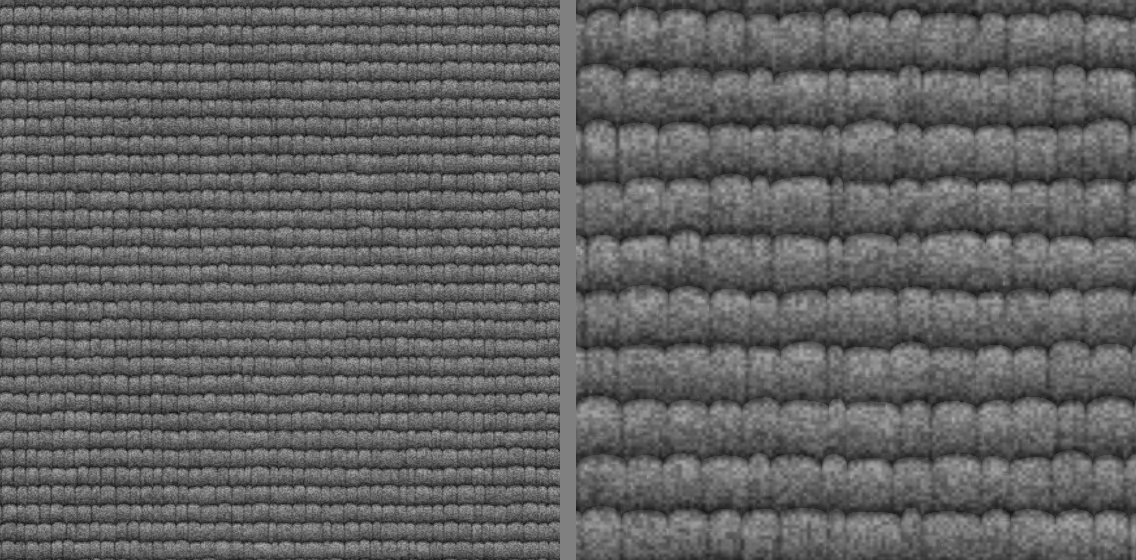
Left, the full canvas; right, a detail of the centre.
This texture is drawn by a Shadertoy shader. Its source:

```glsl
// Grey ribbed rubber mat: horizontal rolls pinched into uneven beads, with a grainy surface.

const float ROWS = 30.4;        // rolls down the canvas
const float FIRST_SEAM = 0.55;  // height of the cut roll at the top, in rows
const float BEADS = 44.0;       // beads across the canvas

float hash(vec2 p) {
    vec3 q = fract(vec3(p.xyx) * 0.1031);
    q += dot(q, q.yzx + 33.33);
    return fract((q.x + q.y) * q.z);
}

float valueNoise(vec2 p) {
    vec2 cell = floor(p);
    vec2 f = fract(p);
    f = f * f * (3.0 - 2.0 * f);
    float low = mix(hash(cell), hash(cell + vec2(1.0, 0.0)), f.x);
    float high = mix(hash(cell + vec2(0.0, 1.0)), hash(cell + vec2(1.0, 1.0)), f.x);
    return mix(low, high, f.y);
}

// Position of a pinch between beads: partly shared by the column, partly by the row
float pinchPosition(float index, float row) {
    float shared = hash(vec2(index, 7.0)) - 0.5;
    float own = hash(vec2(index + 91.0, row + 40.0)) - 0.5;
    return index + 0.55 * shared + 0.32 * own;
}

// Left pinch, right pinch and index of the bead that holds x
vec3 findBead(float x, float row) {
    vec3 bead = vec3(0.0);
    float base = floor(x);
    for (int i = -1; i <= 1; i++) {
        float index = base + float(i);
        float left = pinchPosition(index, row);
        float right = pinchPosition(index + 1.0, row);
        if (x >= left && x < right) bead = vec3(left, right, index);
    }
    return bead;
}

// Rounded bead outline: 0 at the pinches, 1 in the middle
float beadRound(float x, vec3 bead) {
    float u = 2.0 * (x - bead.x) / max(bead.y - bead.x, 0.01) - 1.0;
    return sqrt(max(1.0 - u * u, 0.0));
}

// How far the beads of a row bulge upward over the row above
float seamBulge(float x, float row) {
    vec3 bead = findBead(x, row);
    float size = 0.10 + 0.10 * hash(vec2(bead.z, row + 13.0));
    return size * beadRound(x, bead) + 0.10 * valueNoise(vec2(x * 0.8, row * 5.0 + 3.0));
}

// Dark crease at one pinch, of random depth
float crease(float offset, float index, float row, float width) {
    float depth = mix(0.25, 1.0, hash(vec2(index + 5.0, row * 0.37 + 60.0)));
    return depth * exp(-offset * offset / (width * width));
}

// Light from above across a roll: h runs from 0 at its top to 1 at its bottom
float rollShade(float h) {
    float face = mix(0.505, 0.315, smoothstep(0.18, 0.92, h));
    float topEdge = smoothstep(-0.06, 0.17, h);
    float underside = 1.0 - smoothstep(0.78, 1.02, h);
    return mix(0.19, face, topEdge) * mix(0.55, 1.0, underside);
}

// Fine pebbled grain, centred on zero
float grain(vec2 p) {
    float fine = valueNoise(p * vec2(430.0, 470.0)) - 0.5;
    float medium = valueNoise(p * vec2(190.0, 240.0) + 31.0) - 0.5;
    float coarse = valueNoise(p * vec2(75.0, 110.0) + 77.0) - 0.5;
    return 0.20 * fine + 0.10 * medium + 0.05 * coarse;
}

void mainImage(out vec4 fragColor, in vec2 fragCoord) {
    vec2 p = fragCoord / iResolution.xy;
    float x = p.x * BEADS;
    float y = (1.0 - p.y) * ROWS - FIRST_SEAM + 2.0;

    // Choose the roll, letting the lower one bulge over its neighbour
    float row = floor(y);
    if (y > row + 1.0 - seamBulge(x, row + 1.0)) row += 1.0;
    float top = row - seamBulge(x, row);
    float bottom = row + 1.0 - seamBulge(x, row + 1.0);
    float h = (y - top) / (bottom - top);

    // Beads: soft rounding, sharp creases and a faint secondary fold
    vec3 bead = findBead(x, row);
    float creases = crease(x - bead.x, bead.z, row, 0.09)
                  + crease(bead.y - x, bead.z + 1.0, row, 0.09);
    float foldPosition = mix(bead.x, bead.y, 0.3 + 0.4 * hash(vec2(bead.z, row + 24.0)));
    float fold = crease(x - foldPosition, bead.z + 150.0, row, 0.07);
    float creaseStrength = mix(0.34, 0.22, smoothstep(0.0, 0.5, p.x));

    float shade = rollShade(h);
    shade *= 0.90 + 0.12 * beadRound(x, bead);
    shade *= 1.0 - creaseStrength * creases - 0.10 * fold;
    shade *= 0.96 + 0.08 * hash(vec2(bead.z + 3.0, row));

    // Grain, scattered pale flecks and a slow drift of brightness
    shade += grain(p) * (0.4 + 1.3 * shade);
    shade += 0.10 * smoothstep(0.90, 1.0, valueNoise(p * 330.0 + 9.0)) * (1.0 - 0.6 * p.x);
    shade += 0.03 * (valueNoise(p * 4.0) - 0.5);

    fragColor = vec4(vec3(clamp(shade, 0.0, 1.0)), 1.0);
}
```
